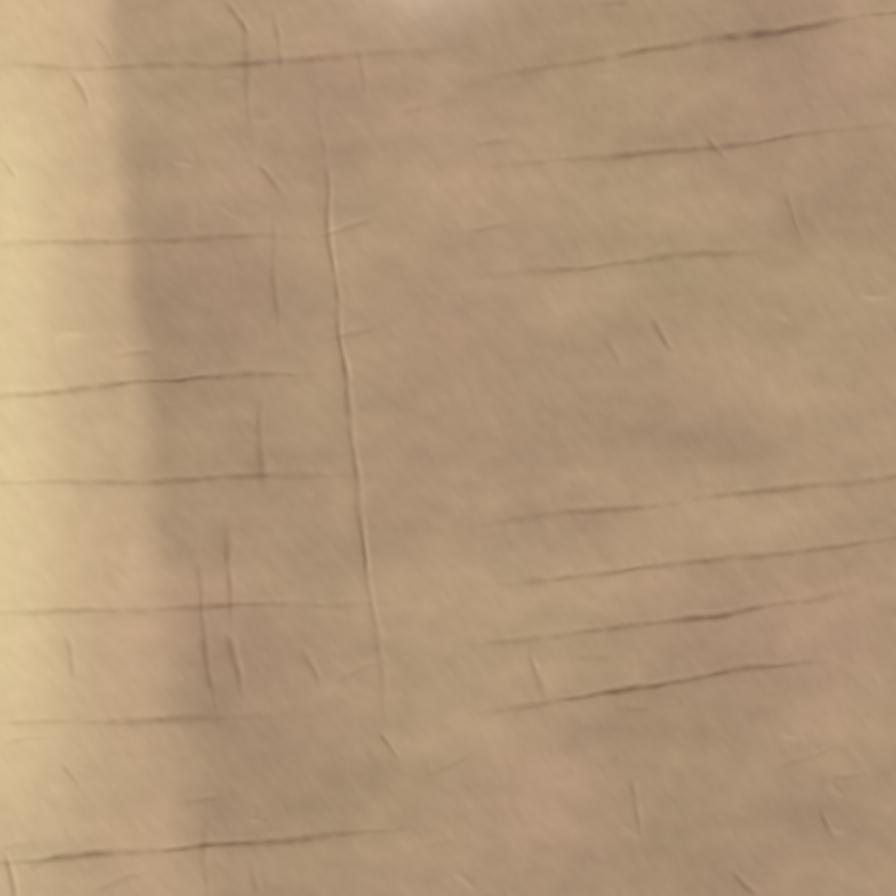
Reproduce this texture procedurally as a Shadertoy shader.

```glsl
float hash(vec2 p) {
    vec3 q = fract(vec3(p.xyx) * 0.1031);
    q += dot(q, q.yzx + 33.33);
    return fract((q.x + q.y) * q.z);
}

vec2 gradientAt(vec2 cell) {
    float angle = 6.2832 * hash(cell);
    return vec2(cos(angle), sin(angle));
}

float gradientNoise(vec2 p) {
    vec2 i = floor(p), f = p - i;
    vec2 u = f * f * f * (f * (f * 6.0 - 15.0) + 10.0);
    vec2 e = vec2(1, 0);
    float low = mix(dot(gradientAt(i), f), dot(gradientAt(i + e), f - e), u.x);
    float high = mix(dot(gradientAt(i + e.yx), f - e.yx), dot(gradientAt(i + 1.0), f - 1.0), u.x);
    return mix(low, high, u.y);
}

float fbm(vec2 p) {
    float sum = 0.0, gain = 1.0;
    for (int i = 0; i < 4; i++) {
        sum += gain * gradientNoise(p);
        p = mat2(1.6, 1.2, -1.2, 1.6) * p + 17.3;
        gain *= 0.5;
    }
    return sum;
}

// Uneven groove with a lit lip; it wavers, thins and breaks along its length
float crease(vec2 p, vec2 center, float angle, float halfLength, float bend, float width, float lip) {
    vec2 q = p - center;
    q = vec2(cos(angle) * q.x + sin(angle) * q.y, cos(angle) * q.y - sin(angle) * q.x);
    float along = q.x / halfLength;
    if (abs(along) > 1.0) return 0.0;
    float seed = 90.0 * center.y;
    float waver = 0.0022 * gradientNoise(vec2(q.x * 32.0, seed));
    float wear = 0.75 + 0.9 * gradientNoise(vec2(q.x * 13.0, seed + 7.3)) + 0.6 * gradientNoise(vec2(q.x * 60.0, seed + 3.7));
    float d = (q.y - bend * along * along - waver) / (width * (1.0 + 0.7 * gradientNoise(vec2(q.x * 17.0, seed + 5.1))));
    float taper = 1.0 - smoothstep(0.3, 1.0, abs(along));
    return taper * clamp(wear, 0.0, 1.3) * (lip * exp(-pow(d - 1.8, 2.0)) - exp(-d * d) - 0.15 * exp(-d * d * 0.08));
}

// Long, nearly level folds that rise to the right
float longFolds(vec2 p) {
    float sum = 0.0;
    for (int i = 0; i < 14; i++) {
        float k = float(i);
        float a = hash(vec2(k, 3)), b = hash(vec2(k, 11)), c = hash(vec2(k, 23));
        float right = mod(k, 2.0);
        float height = right > 0.5 ? (k < 8.0 ? 0.2 + 0.035 * k : 0.14 + 0.063 * k) : (k + 1.3 * b) / 14.0;
        vec2 center = vec2(mix(0.17, 0.76, right) + 0.14 * (a - 0.5), height);
        float tilt = mix(0.05, 0.12, right) + 0.09 * (c - 0.5);
        sum += (0.5 + 0.6 * c) * crease(p, center, tilt, 0.18 + 0.17 * a, 0.022 * (b - 0.3), 0.0036, 0.22);
    }
    return sum;
}

// Steep pulls leaning down to the right, clustered left of the middle
float steepFolds(vec2 p) {
    float sum = 1.1 * crease(p, vec2(0.387, 0.55), -1.46, 0.4, 0.008, 0.003, 0.75);
    for (int i = 0; i < 6; i++) {
        float k = float(i);
        float a = hash(vec2(k, 41)), b = hash(vec2(k, 53));
        vec2 center = vec2(0.19 + 0.13 * a, (k + b) / 6.0);
        sum += 0.65 * crease(p, center, -1.48 + 0.1 * (b - 0.5), 0.06 + 0.08 * b, 0.003, 0.0036, 0.3);
    }
    return sum;
}

// Small dents, some dark and some lit, mostly towards the rims
float dents(vec2 p) {
    float sum = 0.0;
    for (int i = 0; i < 56; i++) {
        float k = float(i);
        float a = hash(vec2(k, 67)), b = hash(vec2(k, 79)), c = hash(vec2(k, 97)), s = hash(vec2(k, 113));
        float angle = c < 0.5 ? 0.6 * (s - 0.3) : -0.6 - 0.9 * s;
        float height = b < 0.55 ? 0.5 * b : 1.0 - 0.9 * (1.0 - b);
        float strength = (s < 0.3 ? -0.3 : 0.25 + 0.5 * c * c);
        sum += strength * crease(p, vec2(a, height), angle, 0.014 + 0.03 * s, 0.008 * (a - 0.5), 0.0032, 0.5);
    }
    return sum;
}

void mainImage(out vec4 fragColor, in vec2 fragCoord) {
    vec2 uv = fragCoord / iResolution.xy;
    vec2 p = uv + 0.006 * vec2(gradientNoise(uv * 13.0), gradientNoise(uv * 9.0 + 40.0));

    // Blotches and level smudges on the cloth
    float blotch = fbm(uv * vec2(3.0, 4.5) + 5.0) + 0.7 * fbm(uv * vec2(6.0, 13.0) + 31.0);
    float tone = 0.43 + 0.62 * blotch + 0.2 * smoothstep(0.2, 0.5, uv.x) - 0.15 * smoothstep(0.35, 0.0, uv.y);
    vec3 color = mix(vec3(0.625, 0.53, 0.43), vec3(0.715, 0.605, 0.49), clamp(tone, 0.0, 1.0));
    color += vec3(0.012, -0.006, 0.012) * gradientNoise(uv * 5.0 + 60.0);

    // Slanted band of light along the left side
    float edge = 0.117 + 0.1 * (1.0 - uv.y) + 0.008 * gradientNoise(uv * 6.0);
    float blur = mix(0.05, 0.02, smoothstep(0.0, 0.7, uv.y));
    float lit = 1.0 - smoothstep(edge - blur, edge + blur, uv.x);
    vec3 litColor = vec3(0.78, 0.665, 0.53) + 0.6 * (color - vec3(0.67, 0.57, 0.46));
    color = mix(color, litColor, lit * mix(0.6, 0.94, smoothstep(0.0, 0.4, uv.y)));
    float glow = exp(-pow(uv.x / 0.08, 2.0)) * smoothstep(-0.25, 0.35, uv.y) * (1.0 - 0.5 * smoothstep(0.8, 1.0, uv.y));
    color = mix(color, vec3(0.875, 0.785, 0.61), 0.88 * glow);

    // Pale spot at the top
    vec2 spot = (uv - vec2(0.47, 1.02)) / vec2(0.08, 0.05);
    color += vec3(0.10, 0.10, 0.11) * exp(-dot(spot, spot));

    // Folds and dents
    float relief = 0.095 * longFolds(p) + 0.075 * steepFolds(p) + 0.1 * dents(p);

    // Fine grain running down to the right
    vec2 grain = mat2(0.64, 0.77, -0.77, 0.64) * uv;
    relief += 0.018 * gradientNoise(grain * vec2(32.0, 95.0)) + 0.016 * gradientNoise(uv * vec2(30.0, 46.0));
    relief += 0.010 * gradientNoise(grain * vec2(85.0, 150.0) + 11.0);

    color += relief * vec3(1.0, 0.96, 0.88);
    fragColor = vec4(clamp(color, 0.0, 1.0), 1.0);
}
```
